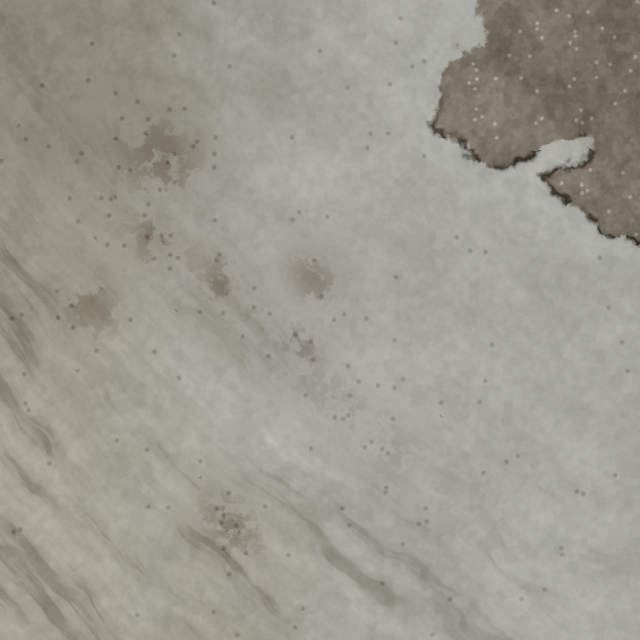
This texture is drawn by a Shadertoy shader. Its source:

```glsl
vec3 hash3(vec2 p) {
    vec3 q = fract(vec3(p.xyx) * vec3(0.1031, 0.1030, 0.0973));
    q += dot(q, q.yxz + 33.33);
    return fract((q.xxy + q.yzz) * q.zyx);
}

// Cellular noise: x = blended cell value, y = nearest distance, z = nearest id
vec3 cells(vec2 p) {
    vec2 base = floor(p);
    float sum = 0.0, weights = 0.0, nearest = 9.0, id = 0.0;
    for (int j = -1; j <= 1; j++)
    for (int i = -1; i <= 1; i++) {
        vec2 corner = base + vec2(i, j);
        vec3 rnd = hash3(corner + 71.0);
        float d = length(corner + 0.15 + 0.7 * rnd.xy - p);
        float w = exp(-7.0 * d * d);
        sum += w * rnd.z;
        weights += w;
        if (d < nearest) { nearest = d; id = rnd.z; }
    }
    return vec3(sum / weights, nearest, id);
}

// Layered cellular noise, centred on zero
float layers(vec2 p) {
    float total = 0.0, amp = 0.5;
    for (int i = 0; i < 4; i++) {
        total += amp * (cells(p).x - 0.5);
        p = mat2(1.6, 1.2, -1.2, 1.6) * p + 13.7;
        amp *= 0.55;
    }
    return total;
}

float segment(vec2 p, vec2 a, vec2 b) {
    vec2 ab = b - a;
    return length(p - a - ab * clamp(dot(p - a, ab) / dot(ab, ab), 0.0, 1.0));
}

// Signed distance to the bare area where the plaster has broken off
float bareArea(vec2 p) {
    float d = length(p - vec2(0.78, 0.845)) - 0.102;
    d = min(d, length(p - vec2(1.04, 0.83)) - 0.215);
    d = min(d, length(p - vec2(0.92, 1.01)) - 0.175);
    float tongue = segment(p, vec2(0.80, 0.732), vec2(0.912, 0.772)) - 0.022;
    return max(d, -tongue);
}

void mainImage(out vec4 fragColor, in vec2 fragCoord) {
    vec2 p = fragCoord / iResolution.xy;
    float broad = layers(p * 4.0);
    float mottle = layers(p * 17.0 + 5.0);
    float grain = layers(p * 75.0 + 9.0);

    // Plaster: warm on the left, cooler on the right, dull in the upper left
    float cool = smoothstep(0.1, 0.75, p.x + 0.2 * p.y - 0.1 + 0.5 * broad);
    vec3 color = mix(vec3(0.625, 0.615, 0.565), vec3(0.655, 0.652, 0.63), cool);
    float dull = smoothstep(0.65, 0.0, length((p - vec2(0.0, 1.0)) * vec2(1.0, 0.85)));
    color -= dull * vec3(0.075, 0.08, 0.085);
    color += 0.06 * broad + 0.05 * mottle + 0.07 * grain;

    // Trowel streaks that flatten as they run down to the right
    float across = p.y + 1.2 * p.x - 0.35 * p.x * p.x;
    float along = p.x - 0.6 * p.y;
    float streak = layers(vec2(along * 5.0, across * 24.0 + 2.0 * broad));
    float low = smoothstep(1.15, 0.5, across);
    color += streak * mix(0.04, 0.12, low);
    color -= vec3(0.05, 0.055, 0.06) * low * smoothstep(0.09, 0.26, -streak);

    // Brown stains with crumbled outlines: xy = centre, z = radius
    vec3 stains[7] = vec3[7](
        vec3(0.25, 0.75, 0.08), vec3(0.25, 0.62, 0.05), vec3(0.14, 0.52, 0.055),
        vec3(0.35, 0.56, 0.05), vec3(0.47, 0.46, 0.04), vec3(0.49, 0.56, 0.045),
        vec3(0.36, 0.18, 0.055));
    float stain = 0.0;
    for (int i = 0; i < 7; i++) {
        vec2 q = (p - stains[i].xy) / stains[i].z;
        stain = max(stain, exp(-dot(q, q) - 0.7 * q.x * q.y));
    }
    float scuff = exp(-pow(segment(p, vec2(0.1, 0.76), vec2(0.62, 0.29)) / 0.06, 2.0));
    stain = max(stain, 0.55 * scuff);
    float crumbs = smoothstep(-0.05, 0.3, mottle + 0.8 * grain + 0.35 * stain - 0.12);
    color -= vec3(0.13, 0.14, 0.15) * stain * crumbs;

    // Sparse dark flecks, denser in the stained places
    vec3 fleck = cells(p * 85.0);
    float rare = step(0.985 - 0.1 * stain, fleck.z);
    color -= 0.1 * rare * smoothstep(0.5, 0.1, fleck.y);

    // Bare ground with pale grit
    vec2 wobble = vec2(mottle, layers(p * 17.0 + 40.0));
    float edge = bareArea(p + 0.045 * wobble) + 0.012 * grain;
    vec3 ground = vec3(0.485, 0.452, 0.41) + 0.13 * broad + 0.1 * mottle + 0.14 * grain;
    vec3 grit = cells(p * 95.0 + 20.0);
    ground += 0.15 * step(0.93, grit.z) * smoothstep(0.45, 0.1, grit.y);
    color += vec3(0.02, 0.022, 0.02) * exp(-pow((edge - 0.03) / 0.025, 2.0));
    color = mix(color, ground, smoothstep(0.004, -0.004, edge));

    // Broken shadow along the lower left rim
    float facing = smoothstep(0.88, 0.78, p.y) * smoothstep(0.02, -0.05, p.y - 1.55 + 0.8 * p.x);
    float rim = exp(-pow(edge / 0.006, 2.0));
    float gaps = smoothstep(0.35, 0.65, cells(p * 60.0 + 3.0).x);
    color -= 0.3 * rim * facing * gaps;

    fragColor = vec4(clamp(color, 0.0, 1.0), 1.0);
}
```
